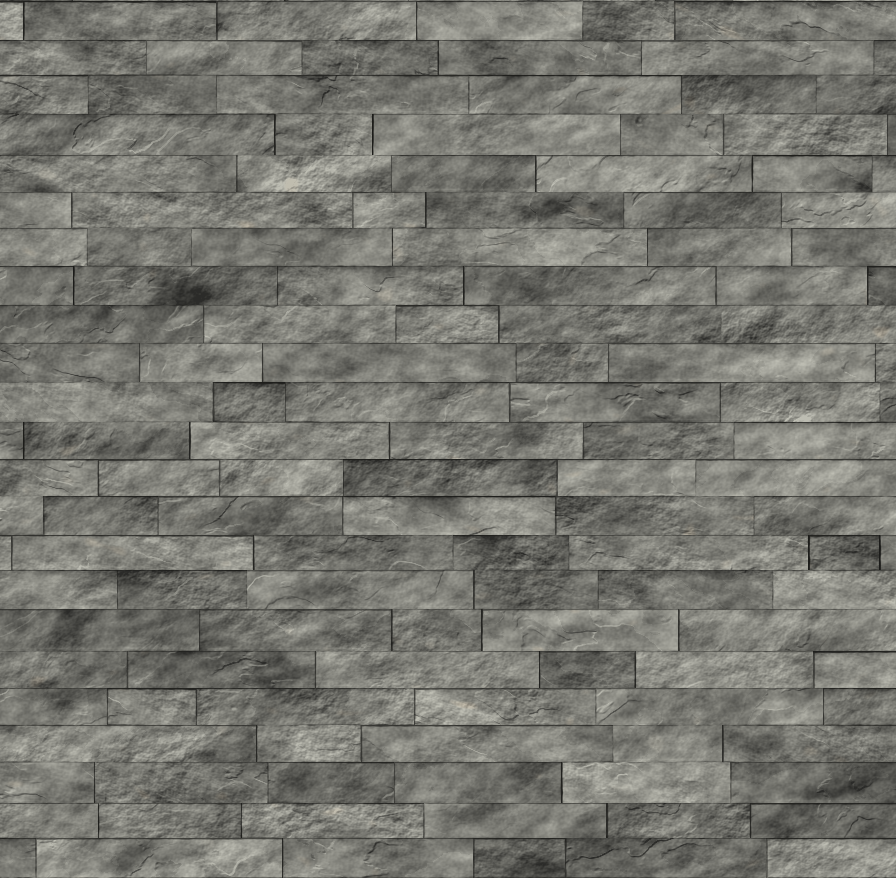
A WebGL 2 fragment shader for this texture:

```glsl
#version 300 es
precision highp float;
// Split-face slate cladding: 23 courses of long grey stones with uneven joints.
// Jittered cells lay out the stones; warped gradient noise forms flaked layers
// and patchy pits, which are lit from the upper left by a finite difference.

uniform vec2 u_resolution;
out vec4 fragColor;

const float COURSES = 23.0;
const float STONES_PER_COURSE = 5.0;
const vec3 STONE_TINT = vec3(1.0, 1.0, 0.945);
const vec3 WARM_TINT = vec3(1.04, 1.0, 0.91);
const vec3 JOINT_COLOR = vec3(0.11, 0.11, 0.1);
const vec2 LIGHT = vec2(-0.5, 0.86);

float hash(vec2 p) {
  vec3 a = fract(p.xyx * vec3(0.1031, 0.103, 0.0973));
  a += dot(a, a.yzx + 33.33);
  return fract((a.x + a.y) * a.z);
}

vec2 gradient(vec2 cell) {
  float angle = 6.2832 * hash(cell);
  return vec2(cos(angle), sin(angle));
}

float noise(vec2 p) {
  vec2 i = floor(p), f = p - i;
  vec2 u = f * f * f * (f * (f * 6.0 - 15.0) + 10.0);
  vec2 e = vec2(1.0, 0.0);
  float low = mix(dot(gradient(i), f), dot(gradient(i + e), f - e), u.x);
  float high = mix(dot(gradient(i + e.yx), f - e.yx), dot(gradient(i + 1.0), f - 1.0), u.x);
  return mix(low, high, u.y);
}

float fbm(vec2 p, int octaves) {
  float sum = 0.0, gain = 1.0;
  for (int i = 0; i < octaves; i++) {
    sum += gain * noise(p);
    p = mat2(1.6, 1.2, -1.2, 1.6) * p + 5.3;
    gain *= 0.5;
  }
  return sum;
}

float joint(float index, float seed, float jitter) {
  return index + jitter * (hash(vec2(index, seed)) - 0.5);
}

// Index, start and end of the jittered cell that holds x.
vec3 findCell(float x, float seed, float jitter) {
  float i = floor(x);
  i += step(joint(i + 1.0, seed, jitter), x) - step(x, joint(i, seed, jitter));
  return vec3(i, joint(i, seed, jitter), joint(i + 1.0, seed, jitter));
}

// Continuous layer number; its whole values are the cleavage steps.
float slateLayers(vec2 q) {
  vec2 warped = q + 0.014 * vec2(noise(q * 24.0), noise(q * 24.0 + 7.7));
  return 2.3 * fbm(warped * vec2(10.0, 18.0), 5);
}

// Height of the split face: layer steps plus fine pits.
float cleftHeight(vec2 q, float layering, float roughness) {
  float layers = slateLayers(q);
  float terrace = floor(layers) + smoothstep(0.8, 1.0, fract(layers));
  float swell = 0.0011 * fbm(q * vec2(24.0, 34.0), 2);
  return 0.0006 * layering * terrace + swell + 0.0004 * roughness * fbm(q * vec2(84.0, 105.0), 3);
}

float reliefLight(vec2 q, vec2 light, float layering, float roughness) {
  const float reach = 0.0015;
  float slope = cleftHeight(q, layering, roughness)
              - cleftHeight(q + light * reach, layering, roughness);
  return clamp(slope / reach, -0.2, 0.13);
}

void main() {
  vec2 p = gl_FragCoord.xy / u_resolution.y;
  float aspect = u_resolution.x / u_resolution.y;
  float pixel = 1.0 / u_resolution.y;

  // Layout: courses from the top, then stones along each course
  float y = (1.0 - p.y) * COURSES;
  vec3 course = findCell(y, 91.0, 0.14);
  float seed = course.x + 17.0;
  float x = p.x / aspect * STONES_PER_COURSE + 7.0 * hash(vec2(seed, 3.7)) + 10.0;
  vec3 stone = findCell(x, seed, 0.7);
  vec2 id = vec2(stone.x, seed);
  float stoneWidth = aspect / STONES_PER_COURSE;

  // Distances to the four sides, with a slight tilt and chipped edges
  float along = (x - stone.y) / (stone.z - stone.y) - 0.5;
  float tilt = 0.0022 * along * (hash(id + 4.1) - 0.5);
  float chip = 0.0006 * noise(p * 55.0) + 0.0005 * noise(p * 170.0);
  float top = (y - course.y) / COURSES + tilt;
  float bottom = (course.z - y) / COURSES - tilt;
  float left = (x - stone.y) * stoneWidth;
  float right = (stone.z - x) * stoneWidth;
  float edgeAcross = min(top - mix(0.0, 0.0015, hash(id + 8.3)), bottom) + chip;
  float edgeDown = min(left - mix(0.0004, 0.0019, hash(id + 12.9)), right) + chip;

  // Each stone gets its own grain direction, layering and patchy roughness
  float angle = 1.1 * (hash(id + 21.7) - 0.5);
  mat2 turn = mat2(cos(angle), sin(angle), -sin(angle), cos(angle));
  vec2 q = turn * p + 30.0 * vec2(hash(id + 31.3), hash(id + 37.9));
  float broken = smoothstep(-0.15, 0.35, noise(q * vec2(15.0, 21.0) + 3.3));
  float layering = mix(0.1, 0.85, hash(id + 43.1)) * broken;
  float patchy = smoothstep(-0.3, 0.3, noise(q * vec2(12.0, 16.0) + 6.1));
  float roughness = mix(0.3, 1.3, hash(id + 47.7)) * mix(0.5, 1.2, patchy);

  // Tone: stone shade, clouding, flaked planes, relief, grain and stains
  float tone = 0.483 + 0.15 * (hash(id + 53.3) - 0.5);
  tone += 0.14 * fbm(q * vec2(8.0, 15.0), 3) + 0.09 * fbm(q * 42.0, 4);
  float plane = floor(slateLayers(q));
  tone += 0.06 * (hash(vec2(plane + 9.0, id.x + 5.0 * seed)) - 0.5);
  tone += reliefLight(q, turn * LIGHT, layering, roughness);
  tone += 0.06 * noise(q * 260.0) + 0.05 * along * (hash(id + 59.9) - 0.5);
  tone -= 0.11 * smoothstep(0.1, 0.5, noise(q * vec2(11.0, 19.0) + 9.1));
  float flake = smoothstep(0.4, 0.56, noise(q * vec2(26.0, 40.0)));
  tone += 0.06 * flake;

  // Shadow from the course above and a worn rim along the lower edge
  float overhang = hash(id + 67.1);
  tone -= 0.2 * overhang * overhang * exp(-max(top, 0.0) / 0.004);
  tone += 0.05 * hash(id + 71.3) * exp(-abs(bottom - 0.003) / 0.0015);

  // Joints vary from tight and faint to open and dark
  vec3 tint = mix(STONE_TINT, WARM_TINT, flake * hash(id + 79.9));
  vec3 color = clamp(tone, 0.17, 0.74) * tint;
  float soft = max(0.8 * pixel, 0.0009);
  float gapAcross = 1.0 - smoothstep(-soft, soft, edgeAcross);
  float gapDown = 1.0 - smoothstep(-soft, soft, edgeDown);
  gapAcross *= mix(0.45, 1.0, overhang);
  gapDown *= mix(0.5, 1.0, hash(id + 83.3));
  fragColor = vec4(mix(color, JOINT_COLOR, max(gapAcross, gapDown)), 1.0);
}
```
